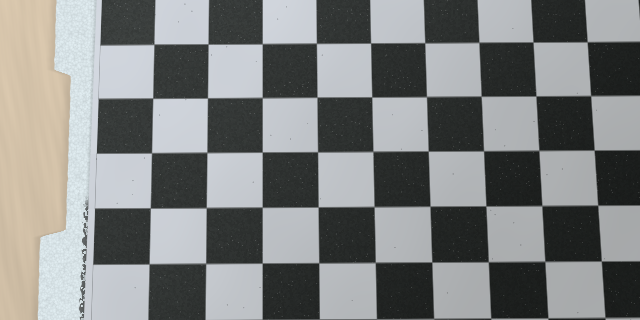
Write a WebGL 2 fragment shader that draws this pattern.

```glsl
#version 300 es
precision highp float;
// Draws a printed black and white checkerboard sheet on white foam over a pale wooden table.
uniform vec2 u_resolution;
out vec4 fragColor;

const float PI = 3.14159265;
const vec3 WOOD = vec3(0.845, 0.775, 0.675);
const vec3 FOAM = vec3(0.85, 0.895, 0.91);
const vec3 PAPER_LIT = vec3(0.82, 0.84, 0.87);
const vec3 PAPER_DIM = vec3(0.66, 0.67, 0.675);
const vec3 INK_LIT = vec3(0.225, 0.24, 0.235);
const vec3 INK_DIM = vec3(0.105, 0.115, 0.11);
const vec3 SEAM = vec3(0.38, 0.39, 0.39);

float hash(vec2 p) {
    return fract(sin(dot(p, vec2(127.1, 311.7))) * 43758.5);
}

// Cellular noise: x = distance to the nearest point, y = random id of that point
vec2 cellular(vec2 p) {
    vec2 base = floor(p);
    vec2 best = vec2(9.0, 0.0);
    for (int j = -1; j <= 1; j++) {
        for (int i = -1; i <= 1; i++) {
            vec2 c = base + vec2(i, j);
            float d = length(c + vec2(hash(c), hash(c + 57.3)) - p);
            if (d < best.x) best = vec2(d, hash(c + 19.7));
        }
    }
    return best;
}

// Soft undulation from layered sines, about -1 to 1
float waves(vec2 p) {
    return 0.5 * sin(p.x + 1.7 * sin(p.y * 0.7))
         + 0.3 * sin(p.y * 1.9 + p.x * 0.8)
         + 0.2 * sin(p.x * 3.1 - p.y * 2.3);
}

// Square wave in -1..1 with edges softened over w
float squareWave(float a, float w) {
    return clamp(sin(PI * a) / (PI * w), -1.0, 1.0);
}

// Board coordinates in squares, widening towards the bottom; v runs downward
vec2 boardCoords(float x, float v) {
    float col = (x - 0.3177 + 0.0326 * v) / (0.1678 + 0.0108 * v);
    float d = v - 0.1367 + 0.006 * (x - 1.04);
    return vec2(col, d / (0.16745 + 0.0058 * d));
}

// Left outline of the foam, with two steps
float foamEdge(float v) {
    float rough = 0.0015 * waves(vec2(v * 60.0, v * 95.0));
    return 0.176 - 0.03 * v + 0.052 * smoothstep(0.215, 0.24, v)
         - 0.08 * smoothstep(0.715, 0.745, v) + rough;
}

vec3 woodColor(vec2 p) {
    float grain = waves(vec2(p.x * 50.0 + p.y * 9.0, p.y * 6.0));
    float fibre = waves(vec2(p.x * 190.0 + p.y * 30.0, p.y * 14.0));
    return WOOD * (1.0 + 0.018 * grain + 0.012 * fibre - 0.05 * (1.0 - p.y));
}

vec3 foamColor(vec2 p) {
    vec2 bead = cellular(p * 130.0);
    return FOAM * (1.03 - 0.09 * bead.x + 0.05 * (bead.y - 0.5));
}

vec3 sheetColor(vec2 p, float v, float soft) {
    vec2 board = boardCoords(p.x, v);
    float w = soft / 0.17;
    float dim = smoothstep(0.2, 1.3, 0.5 * p.x + 0.4 * v);
    float tone = hash(floor(board)) - 0.5;

    // Paper with faint creases and rare flecks
    vec2 fleck = cellular(p * 22.0);
    vec3 paper = mix(PAPER_LIT, PAPER_DIM, dim) * (1.0 + 0.02 * tone);
    paper *= 1.0 + 0.012 * waves(p * vec2(11.0, 7.0));
    paper *= 1.0 - 0.18 * step(0.9, fleck.y) * (1.0 - smoothstep(0.03, 0.07, fleck.x));

    // Ink with fine mottling and pale specks
    vec2 speck = cellular(p * 75.0);
    vec2 mottle = cellular(p * 190.0);
    vec3 ink = mix(INK_LIT, INK_DIM, dim) * (1.0 + 0.12 * tone);
    ink *= 0.93 + 0.14 * mottle.y;
    ink += 0.12 * step(0.86, speck.y) * (1.0 - smoothstep(0.06, 0.2, speck.x));

    float printed = smoothstep(-w, w, board.x);
    float inked = 0.5 - 0.5 * squareWave(board.x, w) * squareWave(board.y, w);
    vec3 color = mix(paper, ink, inked * printed);

    // Thin grey seams between rows
    float seamDist = abs(fract(board.y + 0.5) - 0.5);
    float seam = 1.0 - smoothstep(0.006, 0.006 + w, seamDist);
    return mix(color, SEAM, 0.5 * seam * printed);
}

void main() {
    vec2 p = gl_FragCoord.xy / u_resolution.y;
    float v = 1.0 - p.y;
    float soft = max(0.7 / u_resolution.y, 0.0015);

    // Table, then foam with a soft contact shadow
    float foamDist = p.x - foamEdge(v);
    vec3 color = woodColor(p) * (1.0 - 0.08 * smoothstep(-0.03, 0.0, foamDist));
    color = mix(color, foamColor(p), smoothstep(-soft, soft, foamDist));

    // Frayed dark strip beside the lower part of the sheet
    float sheetDist = p.x - (0.302 - 0.04 * v);
    float frayWidth = 0.013 + 0.005 * waves(vec2(v * 120.0, v * 70.0));
    float fray = smoothstep(-frayWidth - soft, -frayWidth + soft, sheetDist);
    fray *= smoothstep(0.6, 0.66, v) * smoothstep(0.2, 0.45, cellular(p * 150.0).y);
    color = mix(color, vec3(0.3, 0.31, 0.31), 0.85 * fray);
    color *= 1.0 - 0.12 * smoothstep(-0.012, 0.0, sheetDist);

    color = mix(color, sheetColor(p, v, soft), smoothstep(-soft, soft, sheetDist));
    fragColor = vec4(color, 1.0);
}
```
